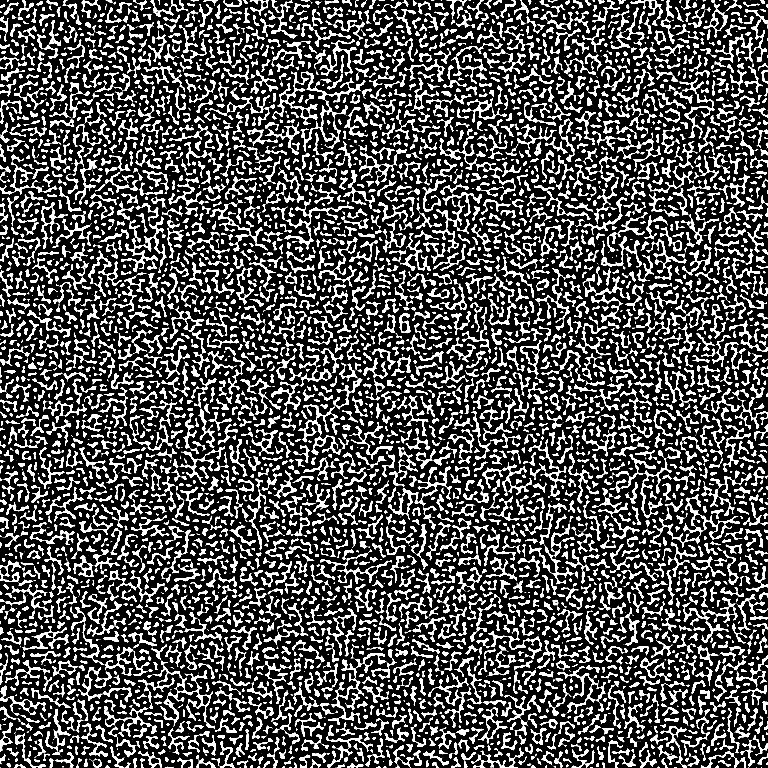
Reproduce this texture procedurally as a three.js fragment shader.

```glsl
// Fine black and white labyrinth of short worms and dots.
// White noise on a lattice is filtered to one wavelength, slightly favouring
// the two axes, then cut at a level that follows the local wave strength.
varying vec2 vUv;

const float LATTICE = 512.0;    // noise cells across the canvas
const float WAVELENGTH = 4.7;   // spacing of the worms, in cells
const float SPREAD = 2.0;       // reach of the filter, in cells
const float DIAGONAL = 0.6;     // diagonal waves relative to axial ones
const int REACH = 5;

float hash(vec2 cell) {
  vec3 q = fract(cell.xyx * vec3(0.1031, 0.1030, 0.0973));
  q += dot(q, q.yzx + 33.33);
  return fract((q.x + q.y) * q.z);
}

// x: even wave filter; yz: its odd partners along each axis
vec3 waveKernel(vec2 d) {
  vec2 axial = d * 6.28319 / WAVELENGTH;
  vec2 slanted = axial * 0.70711;
  vec2 c = cos(slanted);
  vec2 s = sin(slanted);
  float even = cos(axial.x) + cos(axial.y) + 2.0 * DIAGONAL * c.x * c.y;
  vec2 odd = sin(axial) + 1.41421 * DIAGONAL * s * c.yx;
  return vec3(even, odd) * exp(-0.5 * dot(d, d) / (SPREAD * SPREAD));
}

void main() {
  vec2 p = vUv * LATTICE;
  vec2 home = floor(p);

  // Filter the surrounding noise
  vec3 wave = vec3(0.0);
  float energy = 0.0;
  for (int j = -REACH; j <= REACH; j++) {
    for (int i = -REACH; i <= REACH; i++) {
      vec2 cell = home + vec2(float(i), float(j));
      vec3 k = waveKernel(cell + 0.5 - p);
      wave += k * (hash(cell + 71.0) - 0.5);
      energy += k.x * k.x;
    }
  }
  wave /= sqrt(energy / 12.0);  // unit variance

  // Even out the worms: a lower cut where the waves are weak
  float level = 0.15 + 0.42 * length(wave.yz);
  float white = smoothstep(-0.12, 0.12, wave.x - level);
  gl_FragColor = vec4(vec3(white), 1.0);
}
```
